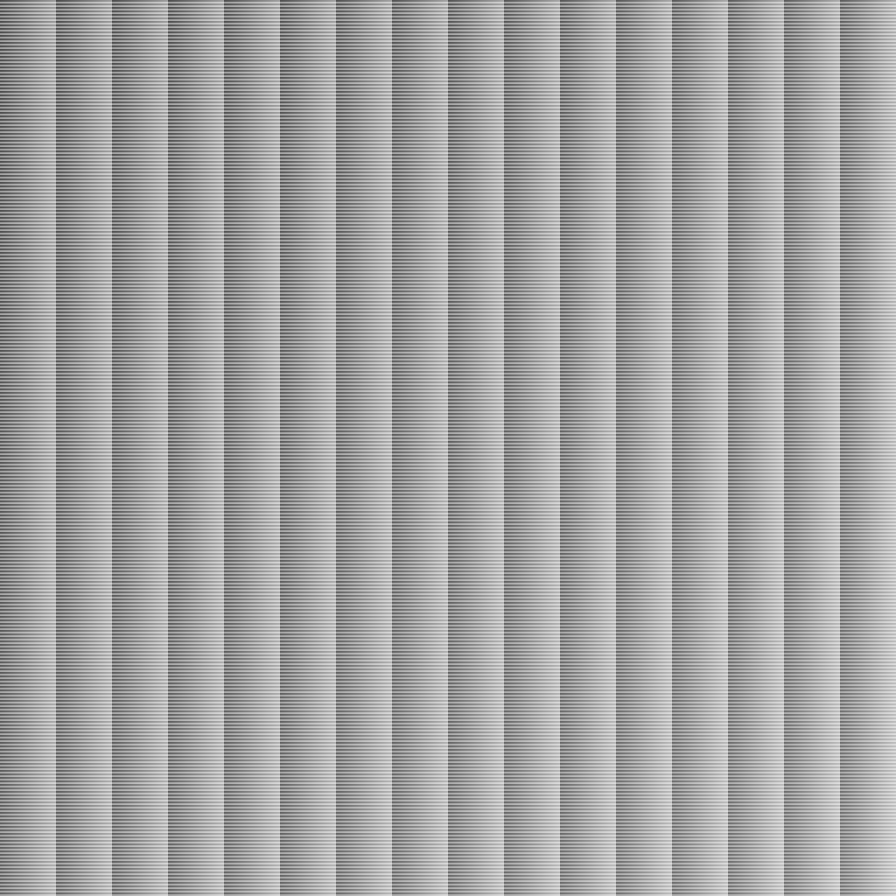
A three.js fragment shader for this pattern:

```glsl
// Sixteen upright pleats, each shaded from dark at its left edge to light at its right,
// ruled with fine level lines. Both repeats are averaged over the pixel by exact
// integrals, and a soft diagonal light brightens the sheet toward the lower right.

varying vec2 vUv;

const float PLEATS = 16.0;          // columns across
const float LINES = 256.0;          // dark and light line pairs up the sheet
const float LIGHT_SHARE = 0.5;      // part of each pair taken by the light line
const vec2 DARK_LINE = vec2(0.36, 0.68);   // grey at the left and right of a pleat
const vec2 LIGHT_LINE = vec2(0.66, 0.85);
const float DARK_TILT = 0.08;       // strength of the diagonal light on each line
const float LIGHT_TILT = 0.03;

// Integral of fract(x)
float rampIntegral(float x) {
  float f = fract(x);
  return 0.5 * (floor(x) + f * f);
}

// Integral of a wave that is 1 over the first LIGHT_SHARE of each period
float lineIntegral(float x) {
  return LIGHT_SHARE * floor(x) + min(fract(x), LIGHT_SHARE);
}

// Sawtooth averaged over a pixel of width w
float pleatRamp(float x, float w) {
  return (rampIntegral(x + 0.5 * w) - rampIntegral(x - 0.5 * w)) / w;
}

// Share of the light line within a pixel of width w
float lightCoverage(float y, float w) {
  return (lineIntegral(y + 0.5 * w) - lineIntegral(y - 0.5 * w)) / w;
}

void main() {
  vec2 repeats = vec2(PLEATS, LINES);
  vec2 cell = vUv * repeats;
  vec2 pixel = max(fwidth(vUv) * repeats, vec2(0.001));

  float ramp = pleatRamp(cell.x, pixel.x);
  float coverage = lightCoverage(cell.y, pixel.y);

  // Diagonal light: -1 at the upper left, 1 at the lower right
  float tilt = vUv.x - vUv.y;
  float darkGrey = mix(DARK_LINE.x, DARK_LINE.y, ramp) + DARK_TILT * tilt;
  float lightGrey = mix(LIGHT_LINE.x, LIGHT_LINE.y, ramp) + LIGHT_TILT * tilt;

  gl_FragColor = vec4(vec3(mix(darkGrey, lightGrey, coverage)), 1.0);
}
```
